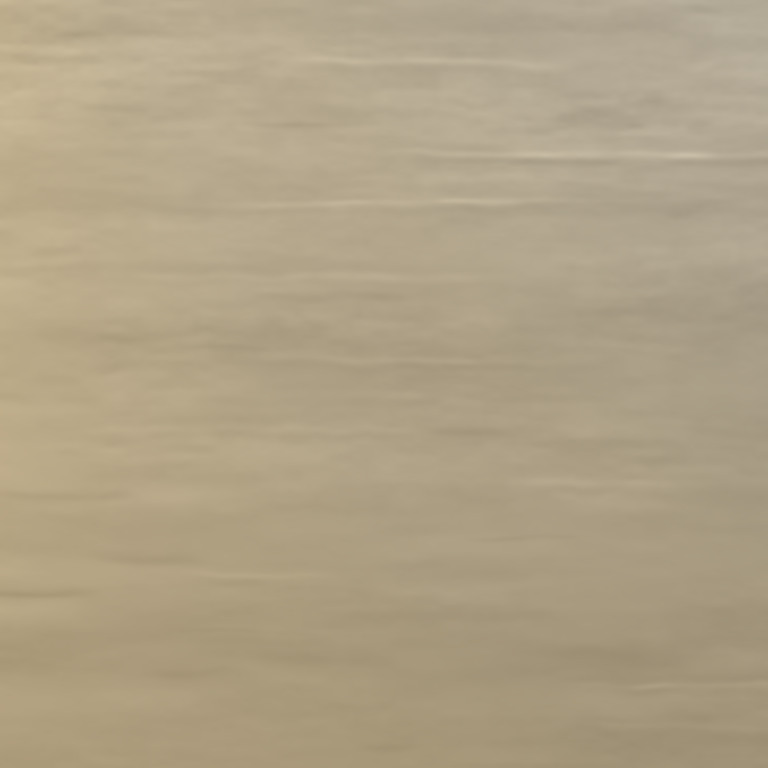
This texture is drawn by a three.js fragment shader. Its source:

```glsl
varying vec2 vUv;

const vec3 TOP_LEFT = vec3(0.725, 0.670, 0.560);
const vec3 TOP_RIGHT = vec3(0.700, 0.665, 0.595);
const vec3 BOTTOM_LEFT = vec3(0.680, 0.612, 0.484);
const vec3 BOTTOM_RIGHT = vec3(0.615, 0.562, 0.455);
const vec3 EDGE_GLOW = vec3(0.028, 0.022, 0.006);
const vec3 GRAIN_TINT = vec3(1.0, 0.98, 0.92);
const float BROAD_GRAIN = 0.036;
const float MEDIUM_GRAIN = 0.030;
const float FINE_GRAIN = 0.028;
const float MOTTLE = 0.020;
const float SPECKLE = 0.009;
const float RIDGE_LIGHT = 0.075;
const float CREASE_DARK = 0.050;
const int RIDGES = 10;
const int CREASES = 20;

float hash(vec2 p) {
  vec3 q = fract(vec3(p.xyx) * 0.1031);
  q += dot(q, q.yzx + 33.33);
  return fract((q.x + q.y) * q.z);
}

float noise(vec2 p) {
  vec2 cell = floor(p);
  vec2 f = fract(p);
  f = f * f * f * (f * (f * 6.0 - 15.0) + 10.0);
  float low = mix(hash(cell), hash(cell + vec2(1.0, 0.0)), f.x);
  float high = mix(hash(cell + vec2(0.0, 1.0)), hash(cell + vec2(1.0, 1.0)), f.x);
  return mix(low, high, f.y);
}

float centeredNoise(vec2 p) {
  return noise(p) - 0.5;
}

// Soft horizontal stroke with tapered ends
float stroke(vec2 p, vec2 center, float halfLength, float width, float slope) {
  vec2 d = p - center;
  d.y -= slope * d.x;
  float across = d.y / width;
  float taper = 1.0 - smoothstep(0.3, 1.0, abs(d.x) / halfLength);
  return exp(-across * across) * taper;
}

// Light ridges, longer and brighter toward the top, each with a faint shadow
float ridges(vec2 p) {
  float sum = 0.0;
  for (int i = 0; i < RIDGES; i++) {
    float id = float(i);
    float y = (id + hash(vec2(id, 11.0))) / float(RIDGES);
    float x = mix(hash(vec2(id, 23.0)), 0.75, 0.6 * y);
    float halfLength = mix(0.12, 0.36, hash(vec2(id, 37.0))) * mix(0.7, 1.3, y);
    float width = mix(0.0035, 0.0060, hash(vec2(id, 41.0)));
    float slope = mix(-0.020, 0.004, hash(vec2(id, 53.0)));
    float strength = mix(0.3, 1.0, hash(vec2(id, 67.0))) * mix(0.5, 1.2, y);
    vec2 center = vec2(x, y);
    float light = stroke(p, center, halfLength, width, slope);
    float shade = stroke(p, center - vec2(0.0, 0.011), halfLength, 0.007, slope);
    sum += strength * (light - 0.35 * shade);
  }
  return sum;
}

// Short dark creases
float creases(vec2 p) {
  float sum = 0.0;
  for (int i = 0; i < CREASES; i++) {
    float id = float(i) + 100.0;
    float y = (float(i) + hash(vec2(id, 13.0))) / float(CREASES);
    float x = hash(vec2(id, 29.0));
    float halfLength = mix(0.06, 0.17, hash(vec2(id, 43.0)));
    float width = mix(0.003, 0.009, hash(vec2(id, 59.0)));
    float slope = mix(-0.06, 0.03, hash(vec2(id, 71.0)));
    float strength = mix(0.25, 0.9, hash(vec2(id, 83.0)));
    sum += strength * stroke(p, vec2(x, y), halfLength, width, slope);
  }
  return sum;
}

void main() {
  // Uneven light across the surface
  vec3 color = mix(mix(BOTTOM_LEFT, BOTTOM_RIGHT, vUv.x),
                   mix(TOP_LEFT, TOP_RIGHT, vUv.x), vUv.y);
  color += EDGE_GLOW * exp(-vUv.x * 5.0) * smoothstep(0.0, 0.5, vUv.y);

  // Gently waving fibers
  vec2 p = vUv;
  p.y += 0.014 * centeredNoise(vUv * vec2(4.0, 7.0));
  p.y += 0.006 * centeredNoise(vUv * vec2(17.0, 25.0) + 8.0);

  // Layered grain, crisper toward the top and fading in patches
  float crispness = mix(0.45, 1.2, smoothstep(0.2, 1.0, vUv.y));
  crispness *= mix(0.5, 1.5, noise(vUv * vec2(5.0, 14.0) + 31.0));
  float grain = BROAD_GRAIN * centeredNoise(p * vec2(1.6, 13.0) + 3.0);
  grain += MEDIUM_GRAIN * centeredNoise(p * vec2(5.0, 34.0) + 19.0);
  grain += FINE_GRAIN * crispness * centeredNoise(p * vec2(13.0, 85.0) + 47.0);
  grain += MOTTLE * crispness * centeredNoise(p * vec2(34.0, 95.0) + 71.0);
  grain += SPECKLE * crispness * centeredNoise(p * vec2(90.0, 160.0) + 97.0);

  // Raised and sunken lines, broken along their length
  float breakup = mix(0.25, 1.3, noise(p * vec2(20.0, 45.0) + 5.0));
  grain += breakup * (RIDGE_LIGHT * ridges(p) - CREASE_DARK * creases(p));

  gl_FragColor = vec4(color + grain * GRAIN_TINT, 1.0);
}
```
